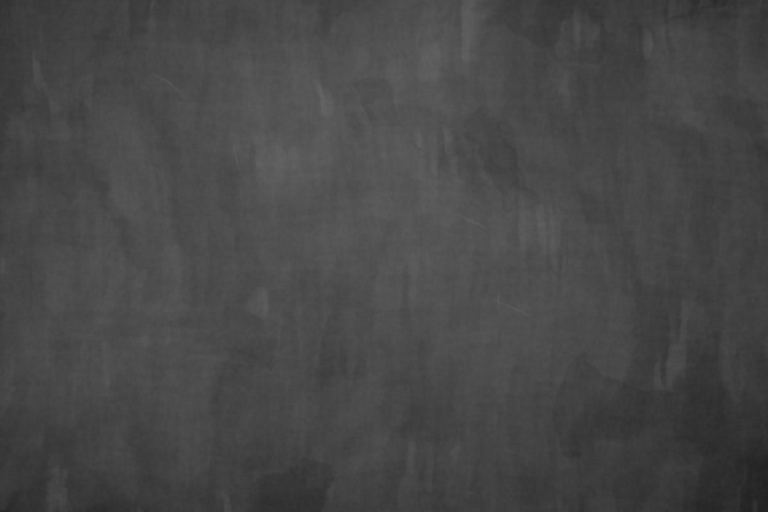
Give the GLSL for this texture, as a Shadertoy shader.

```glsl
// A worn dark grey chalkboard: soft mottling, brushed wipes, scuffs and faint scratches.

vec2 hash2(vec2 p) {
    vec3 q = fract(p.xyx * vec3(0.1031, 0.1030, 0.0973));
    q += dot(q, q.yzx + 33.33);
    return fract((q.xx + q.yz) * q.zy);
}

// Cellular noise in -0.5..0.5; higher sharpness gives crisper cell borders.
float cells(vec2 p, float sharpness) {
    vec2 id = floor(p), f = p - id;
    float sum = 0.0, total = 0.0001;
    for (int y = -1; y <= 1; y++)
    for (int x = -1; x <= 1; x++) {
        vec2 o = vec2(x, y);
        vec2 d = o + 0.15 + 0.7 * hash2(id + o + 71.0) - f;
        float w = exp(-sharpness * dot(d, d));
        sum += w * (hash2(id + o + 213.0).x - 0.5);
        total += w;
    }
    return sum / total;
}

// Layered sines that bend the patches out of their grid.
vec2 bend(vec2 p) {
    vec2 w = vec2(0.0);
    float a = 0.05, k = 7.0;
    for (int i = 0; i < 6; i++) {
        w += a * sin(k * (p.yx + w.yx) + vec2(1.3, 4.1) * float(i + 1));
        p = mat2(0.8, 0.6, -0.6, 0.8) * p;
        a *= 0.52;
        k *= 2.1;
    }
    return w;
}

// Soft-edged thin segment that fades toward both ends.
float scratch(vec2 p, vec2 dir, float halfLength, float width) {
    float along = dot(p, dir);
    float across = abs(dot(p, vec2(-dir.y, dir.x)) + 2.0 * along * along);
    return smoothstep(width, 0.0, across) * smoothstep(halfLength, 0.0, abs(along));
}

void mainImage(out vec4 fragColor, in vec2 fragCoord) {
    vec2 p = fragCoord / iResolution.y;
    vec2 warped = p + bend(p);

    // Uneven light, brightest above the centre, darkest at the lower corners
    vec2 q = (p - vec2(0.68, 0.60)) / vec2(0.8, 0.6);
    float grey = 0.331 - 0.085 * dot(q, q);

    // Broad clouds and smaller upright patches
    grey += 0.040 * cells(warped * vec2(4.5, 3.0) + 3.0, 7.0);
    grey += 0.036 * cells(warped * vec2(10.0, 6.5) + 17.0, 12.0);
    grey += 0.024 * cells(warped * vec2(24.0, 15.0) + 31.0, 10.0);

    // Brushed wipes, mostly vertical
    vec2 loose = p + 0.2 * (warped - p);
    float upright = cells(loose * vec2(80.0, 12.0) + 5.0, 6.0);
    float level = cells(loose * vec2(11.0, 85.0) + 9.0, 6.0);
    grey += 0.018 * upright + 0.013 * level;

    // Pale chalk scuffs and dark stains
    float scuff = smoothstep(0.24, 0.48, cells(warped * vec2(15.0, 10.0) + 47.0, 8.0));
    float stain = smoothstep(0.20, 0.40, cells(warped * vec2(10.0, 7.0) + 83.0, 14.0));
    grey += scuff * (0.020 + 0.05 * upright) - 0.022 * stain;

    // Sparse scratches of mixed direction
    for (int i = 0; i < 14; i++) {
        vec2 r = hash2(vec2(float(i) * 7.0 + 2.0, 19.0));
        vec2 s = hash2(vec2(float(i) * 5.0 + 4.0, 57.0));
        float angle = s.x < 0.6 ? 1.5 + 0.5 * (s.y - 0.5) : -0.6 * s.y;
        vec2 dir = vec2(cos(angle), sin(angle));
        grey += 0.04 * s.y * scratch(loose - r * vec2(1.5, 1.0), dir, 0.02 + 0.05 * s.x, 0.0035);
    }

    // Fine woven grain
    grey += 0.016 * cells(p * vec2(190.0, 110.0), 6.0);
    grey += 0.012 * cells(p * vec2(100.0, 230.0) + 40.0, 6.0);

    fragColor = vec4(vec3(clamp(grey, 0.0, 1.0)), 1.0);
}
```
